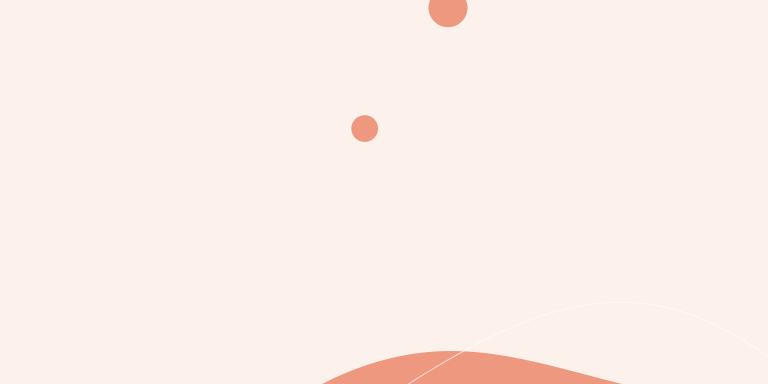
This background is drawn by a WebGL 2 fragment shader. Its source:

```glsl
#version 300 es
precision highp float;

// A calm cream background with two coral discs, a low coral hill along the
// bottom edge and a fine white arc sweeping over it. Every part is a signed
// distance, turned into smooth coverage; lengths are in canvas heights.

#define CREAM vec3(0.988, 0.945, 0.922)
#define CORAL vec3(0.937, 0.596, 0.502)
#define WHITE vec3(1.0, 0.995, 0.985)
#define TOP_DISC vec3(1.1667, 0.9800, 0.0508)
#define MID_DISC vec3(0.9497, 0.6652, 0.0348)
#define HILL_PEAK vec2(1.1745, 0.0859)
#define ARC_PEAK vec2(1.6146, 0.2130)
#define ARC_WIDTH 0.0024
#define ARC_OPACITY 0.75

uniform vec2 u_resolution;
out vec4 fragColor;

// Share of a pixel lying inside a shape, from its signed distance
float coverage(float dist, float pixel) {
    return clamp(0.5 - dist / pixel, 0.0, 1.0);
}

// Disc given as centre and radius
float discDistance(vec2 p, vec3 disc) {
    return length(p - disc.xy) - disc.z;
}

// Distance above a curve whose drop below its peak is a*x^2 - b*|x|^3
float curveDistance(vec2 p, vec2 peak, float a, float b) {
    float x = p.x - peak.x;
    float height = peak.y - x * x * (a - b * abs(x));
    float slope = -x * (2.0 * a - 3.0 * b * abs(x));
    return (p.y - height) / sqrt(1.0 + slope * slope);
}

// Steep parabola on the left, long slope that straightens on the right
float hillDistance(vec2 p) {
    vec2 bend = p.x < HILL_PEAK.x ? vec2(0.761, 0.0) : vec2(0.748, 0.708);
    return curveDistance(p, HILL_PEAK, bend.x, bend.y);
}

// Arc that straightens as it descends to the left
float arcDistance(vec2 p) {
    float straighten = p.x < ARC_PEAK.x ? 0.464 : 0.0;
    return curveDistance(p, ARC_PEAK, 0.957, straighten);
}

void main() {
    float pixel = 1.0 / u_resolution.y;
    vec2 p = gl_FragCoord.xy * pixel;

    // Coral shapes
    float discs = min(discDistance(p, TOP_DISC), discDistance(p, MID_DISC));
    float shapes = min(discs, hillDistance(p));
    vec3 color = mix(CREAM, CORAL, coverage(shapes, pixel));

    // Fine arc: the band between its upper and lower edges
    float arc = arcDistance(p);
    float halfWidth = 0.5 * ARC_WIDTH;
    float band = coverage(arc - halfWidth, pixel) - coverage(arc + halfWidth, pixel);
    color = mix(color, WHITE, band * ARC_OPACITY);

    fragColor = vec4(color, 1.0);
}
```
